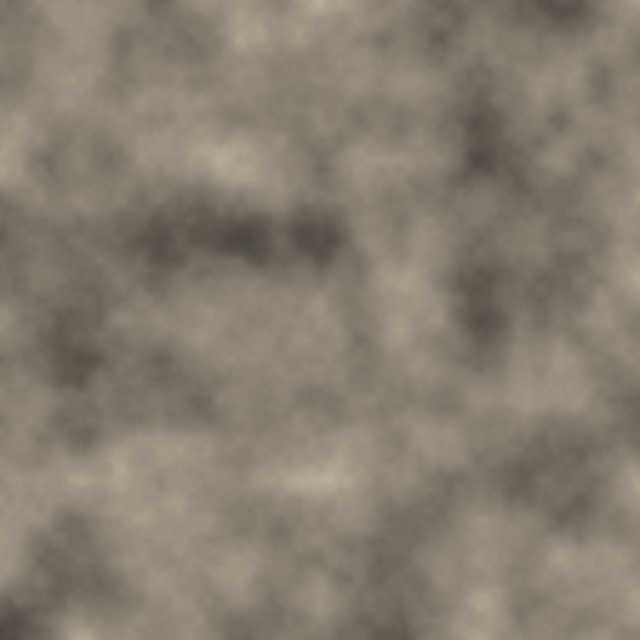
Write a three.js fragment shader that draws this texture.

```glsl
// Soft, cloudy warm-grey stone mottling built from fractal value noise.
varying vec2 vUv;

float hash(vec2 cell) {
  vec3 p = fract(vec3(cell.xyx) * 0.1031);
  p += dot(p, p.yzx + 33.33);
  return fract((p.x + p.y) * p.z);
}

float valueNoise(vec2 p) {
  vec2 cell = floor(p);
  vec2 f = fract(p);
  vec2 blend = f * f * (3.0 - 2.0 * f);
  float lower = mix(hash(cell), hash(cell + vec2(1.0, 0.0)), blend.x);
  float upper = mix(hash(cell + vec2(0.0, 1.0)), hash(cell + vec2(1.0, 1.0)), blend.x);
  return mix(lower, upper, blend.y);
}

// Octaves halve in size and strength; the result is normalised to 0..1.
float cloudNoise(vec2 uv) {
  float sum = 0.0;
  float total = 0.0;
  float weight = 0.5;
  float cells = 8.0;
  for (int octave = 0; octave < 5; octave++) {
    sum += weight * valueNoise(uv * cells + 37.0 * float(octave));
    total += weight;
    weight *= 0.5;
    cells *= 2.0;
  }
  return sum / total;
}

// Charcoal through brown and olive grey to pale sand.
vec3 stoneColor(float tone) {
  vec3 charcoal = vec3(0.22, 0.215, 0.205);
  vec3 brown = vec3(0.375, 0.345, 0.31);
  vec3 oliveGrey = vec3(0.475, 0.45, 0.403);
  vec3 taupe = vec3(0.63, 0.583, 0.523);
  vec3 sand = vec3(0.78, 0.735, 0.66);
  vec3 color = mix(charcoal, brown, clamp(tone / 0.27, 0.0, 1.0));
  color = mix(color, oliveGrey, clamp((tone - 0.27) / 0.18, 0.0, 1.0));
  color = mix(color, taupe, clamp((tone - 0.45) / 0.29, 0.0, 1.0));
  return mix(color, sand, clamp((tone - 0.74) / 0.26, 0.0, 1.0));
}

void main() {
  gl_FragColor = vec4(stoneColor(cloudNoise(vUv)), 1.0);
}
```
